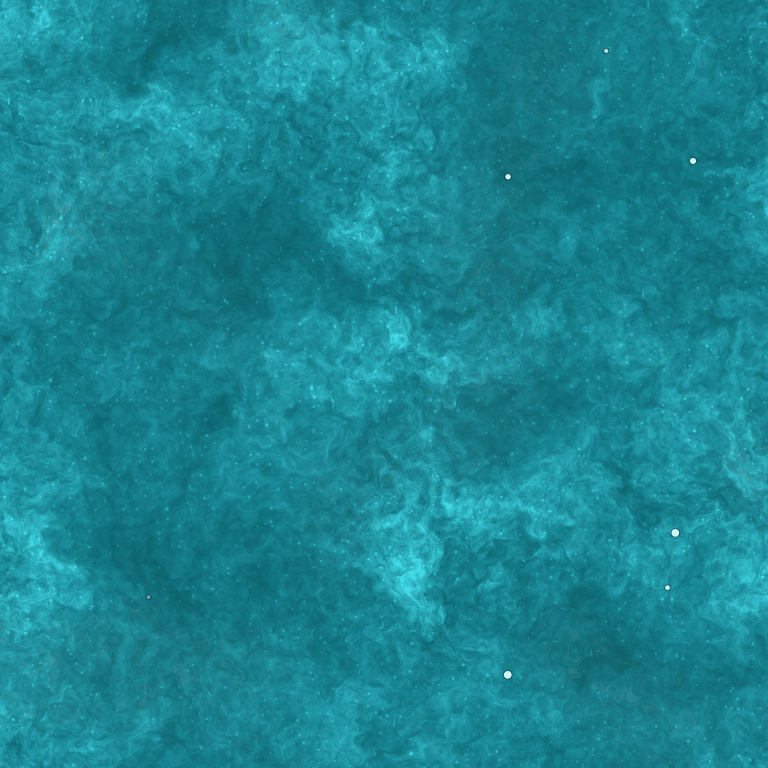
This texture is drawn by a three.js fragment shader. Its source:

```glsl
// Mottled teal water-like surface: broad light and dark masses that recur on
// a diagonal half-period lattice, roughened by layered gradient noise, then
// crossed by faint grey veins and sprinkled with cellular specks and glints.

#define MASS_WARP 0.07
#define MASS_OFFSET 0.18
#define CLOUD_SCALE 7.0
#define CLOUD_GAIN 1.5
#define GRAIN_SCALE 48.0
#define GRAIN_GAIN 0.95
#define WISP_GAIN 0.65
#define VEIN_WIDTH 0.045
#define VEIN_STRENGTH 0.22
#define SPECK_GAIN 1.5
#define GLINT_COLOR vec3(0.82, 0.96, 0.96)
#define VEIN_COLOR vec3(0.36, 0.55, 0.56)

varying vec2 vUv;

vec2 hash2(vec2 p) {
  vec3 q = fract(p.xyx * vec3(0.1031, 0.1030, 0.0973));
  q += dot(q, q.yzx + 33.33);
  return fract((q.xx + q.yz) * q.zy);
}

float cornerSlope(vec2 cell, vec2 corner, vec2 f) {
  float angle = 6.2832 * hash2(cell + corner).x;
  return dot(vec2(cos(angle), sin(angle)), f - corner);
}

// Gradient noise, roughly -0.7 to 0.7
float noise(vec2 p) {
  vec2 cell = floor(p), f = fract(p);
  vec2 u = f * f * f * (f * (f * 6.0 - 15.0) + 10.0);
  vec2 e = vec2(1.0, 0.0);
  float low = mix(cornerSlope(cell, e.yy, f), cornerSlope(cell, e.xy, f), u.x);
  float high = mix(cornerSlope(cell, e.yx, f), cornerSlope(cell, e.xx, f), u.x);
  return mix(low, high, u.y);
}

// Rotated octaves of noise
float fbm(vec2 p) {
  float sum = 0.0, amp = 1.0;
  for (int i = 0; i < 5; i++) {
    sum += amp * noise(p);
    p = mat2(1.6, 1.2, -1.2, 1.6) * p + 17.3;
    amp *= 0.7;
  }
  return sum;
}

// Soft elliptical mass, repeated half a canvas along the diagonal
float mass(vec2 p, vec2 center, vec2 radius) {
  vec2 a = fract(p - center + 0.5) - 0.5;
  vec2 b = fract(p - center) - 0.5;
  a /= radius;
  b /= radius;
  return exp(-dot(a, a)) + exp(-dot(b, b));
}

// One soft dot in a given share of the cells; uneven grids stretch the dots
float specks(vec2 p, vec2 grid, float share, float radius) {
  vec2 q = p * grid, cell = floor(q);
  vec2 center = radius + (1.0 - 2.0 * radius) * hash2(cell + 71.0);
  vec2 pick = hash2(cell + 139.0);
  float size = radius * mix(0.6, 1.0, pick.y);
  float dot0 = 1.0 - smoothstep(0.3 * size, size, length(fract(q) - center));
  return dot0 * step(pick.x, share) * mix(0.4, 1.0, pick.y);
}

// Broad light and dark regions
float masses(vec2 p) {
  float light = 1.2 * mass(p, vec2(0.07, 0.82), vec2(0.15, 0.14))
    + 0.9 * mass(p, vec2(0.38, 0.86), vec2(0.13))
    + 1.3 * mass(p, vec2(0.52, 0.76), vec2(0.06, 0.20))
    + 0.9 * mass(p, vec2(0.52, 0.53), vec2(0.15, 0.05));
  float dark = 1.4 * mass(p, vec2(0.35, 0.64), vec2(0.13, 0.07))
    + 0.7 * mass(p, vec2(0.75, 0.80), vec2(0.20, 0.17))
    + 0.9 * mass(p, vec2(0.20, 0.95), vec2(0.12, 0.07));
  return light - dark - MASS_OFFSET;
}

// Tone in standard deviations to teal: deep at -1.6, pale at 2
vec3 teal(float tone) {
  float t = clamp(tone, -2.2, 2.8);
  return vec3(0.093, 0.515, 0.567) + t * vec3(0.038, 0.088, 0.093)
    + t * t * vec3(0.008, 0.012, 0.010);
}

void main() {
  vec2 p = vUv;
  vec2 warp = vec2(fbm(p * 5.0 + 3.1), fbm(p * 5.0 + 41.7));

  // Masses, clouds and grain; light regions are rougher
  float broad = masses(p + MASS_WARP * warp);
  float rough = mix(0.75, 1.3, smoothstep(-0.8, 1.2, broad));
  float clouds = fbm(p * CLOUD_SCALE + 0.5 * warp + 9.0);
  float grain = fbm(p * GRAIN_SCALE + warp + 23.0);
  float tone = 0.9 * broad + rough * (CLOUD_GAIN * clouds + GRAIN_GAIN * grain);

  // Ragged bright wisps
  float ridge = 1.0 - abs(fbm(p * 16.0 + 1.5 * warp + 57.0));
  tone += WISP_GAIN * rough * (pow(max(ridge, 0.0), 4.0) - 0.38);

  // Fine specks and short upright scratches
  float dust = specks(p, vec2(70.0), 0.16, 0.22)
    + specks(p + 0.37, vec2(110.0), 0.14, 0.28);
  float scratches = specks(p + 0.11, vec2(60.0, 16.0), 0.03, 0.13);
  vec3 color = teal(tone + SPECK_GAIN * (dust + scratches));

  // Thin, mostly level grey veins in patches
  float line = abs(noise(p * vec2(5.0, 13.0) + 1.2 * warp + 83.0));
  float patches = smoothstep(0.0, 0.45, noise(p * 4.0 + 31.0));
  float vein = (1.0 - smoothstep(0.0, VEIN_WIDTH, line)) * patches;
  color = mix(color, VEIN_COLOR, VEIN_STRENGTH * (vein + 0.25 * patches));

  // Rare white glints, each in a faint dark rim
  float rim = specks(p + 0.05, vec2(9.0), 0.09, 0.07);
  float glint = smoothstep(0.25, 0.6, rim);
  color *= 1.0 - 0.25 * smoothstep(0.0, 0.2, rim);
  gl_FragColor = vec4(mix(color, GLINT_COLOR, glint), 1.0);
}
```
